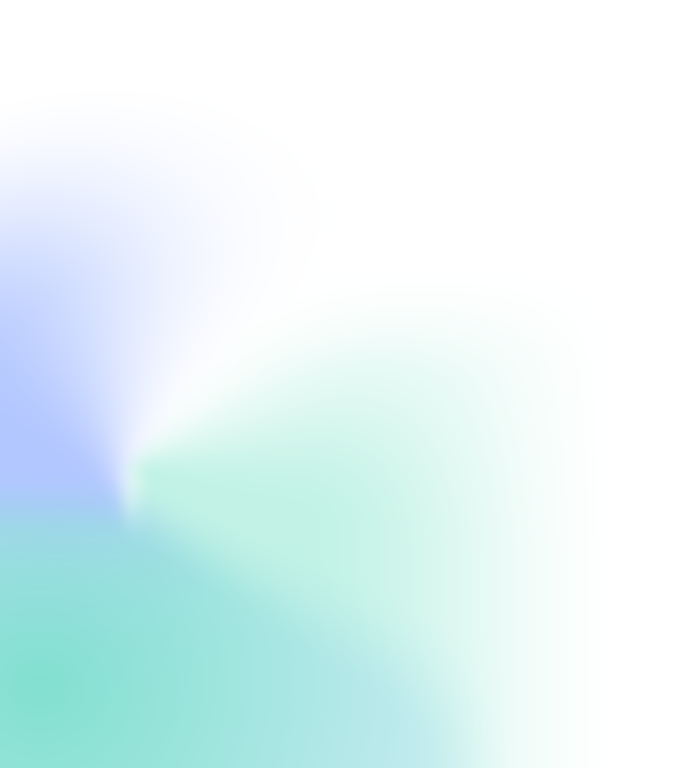
This background is drawn by a Shadertoy shader. Its source:

```glsl
// Soft pastel fan on white: a blue lobe and a mint lobe open around a pivot
// at the left, above a teal pool. Each is a tint whose coverage is a product
// of angular and radial (or axial) smoothsteps, layered from back to front.

// Lengths are in canvas heights, angles in degrees clockwise from up.
const vec3 WHITE = vec3(1.0);
const vec3 BLUE  = vec3(0.70, 0.78, 1.00);
const vec3 MINT  = vec3(0.76, 0.95, 0.90);
const vec3 TEAL  = vec3(0.505, 0.88, 0.81);
const vec3 SKY   = vec3(0.74, 0.915, 0.93);
const vec3 AZURE = vec3(0.62, 0.82, 0.93);

const vec2 BLUE_PIVOT  = vec2(0.163, 0.375);
const vec2 BLUE_ANGLES = vec2(-65.0, 48.0);
const vec2 BLUE_RADII  = vec2(0.234, 0.534);

const vec2 MINT_PIVOT  = vec2(0.146, 0.3945);
const vec2 MINT_ANGLES = vec2(38.0, 105.0);
const vec2 MINT_LEFT   = vec2(0.146, 0.200);
const vec2 MINT_RIGHT  = vec2(0.390, 0.820);
const vec2 MINT_TOP    = vec2(0.505, 0.674);

const vec2  POOL_CENTER = vec2(0.052, 0.115);
const vec2  POOL_BEND   = vec2(0.163, 0.349);
const vec2  POOL_RIGHT  = vec2(0.495, 0.677);
const float POOL_SLOPE  = 0.57;
const float POOL_REACH  = 0.48;
const float EDGE_BLUR   = 0.045;
const float BLUR_GROWTH = 0.12;

float rise(vec2 range, float x) { return smoothstep(range.x, range.y, x); }
float fall(vec2 range, float x) { return 1.0 - rise(range, x); }

// Smooth version of max(x, 0)
float softRamp(float x, float softness) {
    return 0.5 * (x + sqrt(x * x + softness * softness));
}

float angleFromUp(vec2 d) { return degrees(atan(d.x, d.y)); }

float blueCoverage(vec2 p) {
    vec2 d = p - BLUE_PIVOT;
    // Keeping the direction above the horizon avoids a seam below the pivot
    float angle = angleFromUp(vec2(d.x, softRamp(d.y, 0.06)));
    return fall(BLUE_ANGLES, angle) * fall(BLUE_RADII, length(d));
}

float mintCoverage(vec2 p) {
    float fan = rise(MINT_ANGLES, angleFromUp(p - MINT_PIVOT));
    return fan * rise(MINT_LEFT, p.x) * fall(MINT_RIGHT, p.x) * fall(MINT_TOP, p.y);
}

// Depth below the bent upper edge of the pool; also returns the edge blur
float poolDepth(vec2 p, out float blur) {
    float run = softRamp(p.x - POOL_BEND.x, 0.04);
    blur = EDGE_BLUR + BLUR_GROWTH * run;
    return POOL_BEND.y - POOL_SLOPE * run - p.y;
}

void mainImage(out vec4 fragColor, in vec2 fragCoord) {
    vec2 p = fragCoord / iResolution.y;

    // Lobes
    vec3 color = mix(WHITE, BLUE, blueCoverage(p));
    color = mix(color, MINT, mintCoverage(p));

    // Pool: teal core, sky rim, azure band along the flat left edge
    float blur;
    float depth = poolDepth(p, blur);
    float coverage = smoothstep(-blur, blur, depth) * fall(POOL_RIGHT, p.x);
    vec3 pool = mix(TEAL, SKY, min(length(p - POOL_CENTER) / POOL_REACH, 1.0));
    float band = exp(-max(depth, 0.0) / 0.08) * fall(vec2(0.10, 0.32), p.x);
    pool = mix(pool, AZURE, band);
    color = mix(color, pool, coverage);

    fragColor = vec4(color, 1.0);
}
```
